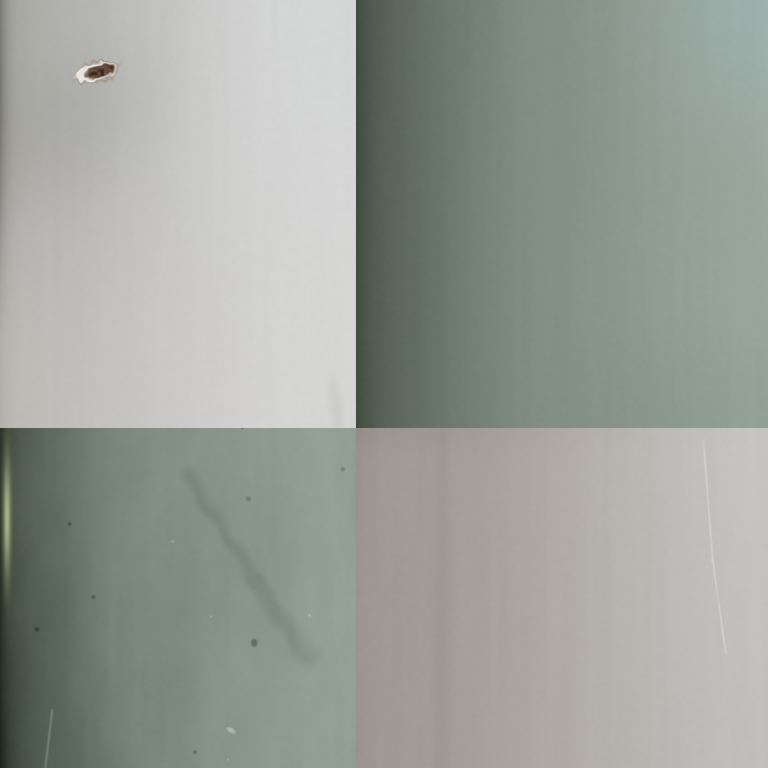
Write a WebGL 1 fragment shader that draws this texture.

```glsl
precision highp float;
// Four softly lit painted panels, pale and sage green, with a chip, scratches and stains.
uniform vec2 u_resolution;

const vec2 SPLIT = vec2(0.4635, 0.4427);

float hash(vec2 p) {
  p = fract(p * vec2(0.1731, 0.2317));
  p += dot(p, p.yx + 19.37);
  return fract((p.x + p.y) * p.x * 7.31);
}

float noise(vec2 p) {
  vec2 cell = floor(p);
  vec2 f = fract(p);
  f = f * f * (3.0 - 2.0 * f);
  return mix(mix(hash(cell), hash(cell + vec2(1.0, 0.0)), f.x),
             mix(hash(cell + vec2(0.0, 1.0)), hash(cell + vec2(1.0)), f.x), f.y);
}

float fbm(vec2 p) {
  float sum = 0.0;
  float gain = 0.5;
  for (int i = 0; i < 4; i++) {
    sum += gain * noise(p);
    p = p * 2.03 + 7.1;
    gain *= 0.5;
  }
  return sum;
}

// Soft line between two points
float stroke(vec2 p, vec2 a, vec2 b, float width) {
  vec2 ab = b - a;
  float t = clamp(dot(p - a, ab) / dot(ab, ab), 0.0, 1.0);
  return 1.0 - smoothstep(0.0, width, length(p - a - ab * t));
}

// Soft tilted ellipse, roughened by a signed offset
float blob(vec2 p, vec2 center, vec2 radii, float angle, float rough, float soft) {
  float c = cos(angle);
  float s = sin(angle);
  vec2 q = mat2(c, -s, s, c) * (p - center);
  return 1.0 - smoothstep(1.0 - soft, 1.0 + soft, length(q / radii) + rough);
}

// Sparse small specks on a jittered grid
float specks(vec2 p, float scale, float density) {
  vec2 cell = floor(p * scale);
  float seed = hash(cell + 3.7);
  vec2 center = 0.25 + 0.5 * vec2(hash(cell + 11.3), hash(cell + 27.9));
  float radius = mix(0.06, 0.15, hash(cell + 41.1));
  float d = length(fract(p * scale) - center);
  return step(1.0 - density, seed) * (1.0 - smoothstep(radius * 0.4, radius, d));
}

// Pale panel, shaded towards its upper left, with a chip in the paint
vec3 chippedPanel(vec2 p, vec2 q) {
  vec3 low = mix(vec3(0.735, 0.722, 0.708), vec3(0.835, 0.835, 0.83), smoothstep(-0.1, 0.95, q.x));
  vec3 high = mix(vec3(0.66, 0.66, 0.64), vec3(0.835, 0.838, 0.838), smoothstep(-0.1, 0.9, q.x));
  vec3 color = mix(low, high, smoothstep(0.1, 0.9, q.y));
  color -= 0.20 * exp(-q.x * 50.0) * mix(0.2, 1.0, smoothstep(0.1, 0.8, q.y));
  color -= 0.03 * blob(p, vec2(0.08, 0.83), vec2(0.11, 0.07), 0.5, 0.0, 0.9);
  color -= 0.035 * blob(p, vec2(0.437, 0.47), vec2(0.008, 0.035), 0.1, 0.0, 0.8);

  float rough = 0.45 * (noise(p * 190.0) - 0.5);
  color = mix(color, vec3(0.62, 0.55, 0.49), 0.7 * blob(p, vec2(0.126, 0.906), vec2(0.030, 0.0145), 0.22, rough, 0.15));
  color = mix(color, vec3(0.91, 0.90, 0.88), blob(p, vec2(0.125, 0.906), vec2(0.027, 0.0115), 0.22, rough, 0.15));
  vec3 bare = mix(vec3(0.20, 0.12, 0.09), vec3(0.47, 0.36, 0.29), noise(p * 240.0));
  return mix(color, bare, blob(p, vec2(0.131, 0.907), vec2(0.018, 0.0085), 0.25, rough, 0.2));
}

// Smooth green panel falling into shadow on its left
vec3 greenPanel(vec2 q) {
  vec3 color = mix(vec3(0.35, 0.39, 0.345), vec3(0.50, 0.55, 0.505), smoothstep(-0.02, 0.46, q.x));
  color = mix(color, vec3(0.605, 0.655, 0.615), smoothstep(0.3, 1.05, q.x));
  color -= 0.10 * exp(-q.x * 22.0);
  color += vec3(0.02, 0.035, 0.06) * smoothstep(0.5, 1.0, q.x) * smoothstep(0.5, 1.0, q.y);
  return color - 0.025 * smoothstep(0.35, 0.0, q.y) * smoothstep(0.2, 0.9, q.x);
}

// Worn green panel with a glinting left edge, stains and specks
vec3 wornPanel(vec2 p, vec2 q) {
  vec3 color = mix(vec3(0.33, 0.375, 0.325), vec3(0.49, 0.54, 0.49), smoothstep(0.0, 0.42, q.x));
  color = mix(color, vec3(0.565, 0.62, 0.575), smoothstep(0.3, 1.0, q.x));
  color -= 0.17 * exp(-q.x * 30.0);
  color -= 0.035 * smoothstep(0.7, 0.0, q.y) * smoothstep(0.9, 0.1, q.x);
  color += 0.06 * (fbm(p * vec2(14.0, 9.0)) - 0.47);

  vec2 bent = p + 0.022 * (vec2(noise(p * 26.0), noise(p * 26.0 + 31.0)) - 0.5);
  float stain = stroke(bent, vec2(0.25, 0.38), vec2(0.34, 0.24), 0.02)
              + stroke(bent, vec2(0.34, 0.24), vec2(0.40, 0.14), 0.018);
  color -= 0.045 * min(stain, 1.0);
  color -= 0.10 * specks(p, 30.0, 0.07);
  color += 0.07 * specks(p + 0.37, 38.0, 0.025);
  color -= 0.16 * blob(p, vec2(0.331, 0.163), vec2(0.004, 0.005), 0.0, 0.0, 0.5);
  color += 0.14 * blob(p, vec2(0.301, 0.049), vec2(0.006, 0.003), -0.5, 0.0, 0.5);
  color += 0.11 * stroke(p, vec2(0.059, 0.0), vec2(0.068, 0.075), 0.003);

  float glint = exp(-pow((p.x - 0.009) / 0.005, 2.0)) * exp(-pow((p.y - 0.325) / 0.075, 2.0));
  return color + vec3(0.42, 0.41, 0.30) * glint;
}

// Warm grey panel with a faint seam and a long scratch
vec3 warmPanel(vec2 p, vec2 q) {
  vec3 color = mix(vec3(0.625, 0.595, 0.575), vec3(0.755, 0.75, 0.738), smoothstep(-0.05, 1.08, q.x));
  color += 0.025 * smoothstep(0.4, 1.0, q.x) * q.y;
  color -= 0.018 * exp(-pow((q.x - 0.21) / 0.025, 2.0));
  color -= 0.025 * exp(-q.x * 35.0) + 0.02 * smoothstep(0.9, 1.0, q.y) * (1.0 - q.x);
  float scratch = stroke(p, vec2(0.916, 0.425), vec2(0.928, 0.27), 0.0025)
                + stroke(p, vec2(0.928, 0.27), vec2(0.945, 0.15), 0.0025);
  return color + 0.07 * min(scratch, 1.0) * (0.5 + 0.5 * noise(p * 45.0));
}

void main() {
  vec2 p = gl_FragCoord.xy / u_resolution;
  vec2 edge = 0.6 / u_resolution;
  vec2 side = smoothstep(SPLIT - edge, SPLIT + edge, p);
  vec2 lower = p / SPLIT;
  vec2 upper = max((p - SPLIT) / (1.0 - SPLIT), 0.0);

  vec3 top = mix(chippedPanel(p, vec2(lower.x, upper.y)), greenPanel(upper), side.x);
  vec3 bottom = mix(wornPanel(p, lower), warmPanel(p, vec2(upper.x, lower.y)), side.x);
  vec3 color = mix(bottom, top, side.y);

  // Faint vertical banding and fine mottling
  color += 0.010 * (noise(vec2(p.x * 95.0, p.y * 5.0)) - 0.5);
  color += 0.008 * (noise(p * 210.0) - 0.5);
  gl_FragColor = vec4(clamp(color, 0.0, 1.0), 1.0);
}
```
